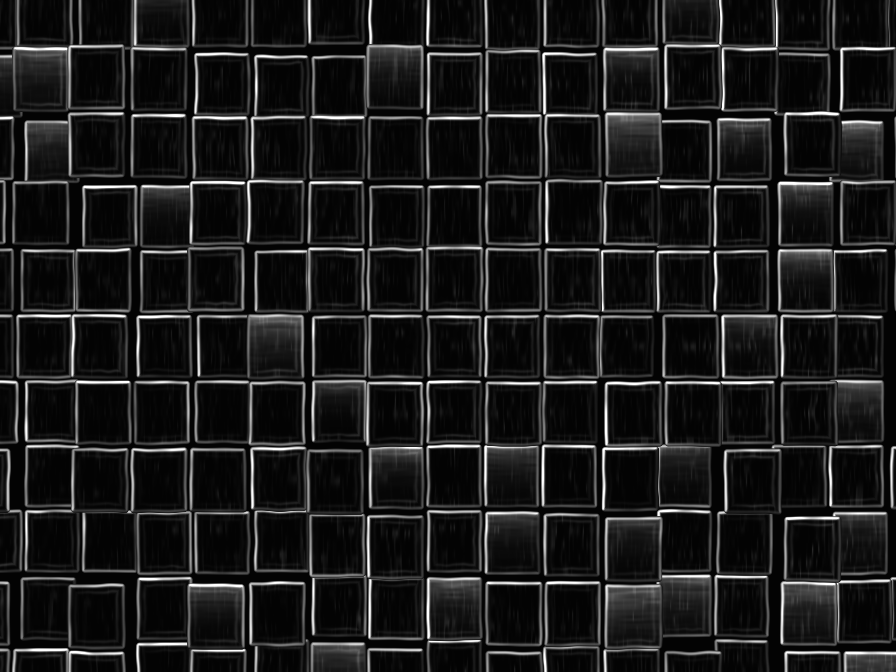
A WebGL 1 fragment shader for this pattern:

```glsl
precision highp float;
uniform vec2 u_resolution;

const vec2 GRID = vec2(15.45, 10.25);
const vec2 GRID_SHIFT = vec2(0.61, -0.66);
const vec2 CELL = vec2(0.885, 1.0);
const float LEVELS = 5.0;
const float LEVEL_ZOOM = 0.0095;

float hash(vec2 p) {
  p = fract(p * vec2(0.1031, 0.1137));
  p += dot(p, p.yx + 33.33);
  return fract((p.x + p.y) * p.x * 47.0);
}

float noise(vec2 p) {
  vec2 i = floor(p);
  vec2 f = fract(p);
  f = f * f * (3.0 - 2.0 * f);
  return mix(mix(hash(i), hash(i + vec2(1.0, 0.0)), f.x),
             mix(hash(i + vec2(0.0, 1.0)), hash(i + 1.0), f.x), f.y);
}

float roundedBox(vec2 p, vec2 halfSize, float radius) {
  vec2 q = abs(p) - halfSize + radius;
  return length(max(q, 0.0)) + min(max(q.x, q.y), 0.0) - radius;
}

float softLine(float d, float width) {
  return exp(-d * d / (width * width));
}

// Light caught by one side, chosen by the nearest tile border.
float sideLight(vec2 p, vec2 halfSize, vec2 id, float rightward) {
  float left = mix(0.45, 1.15, hash(id + 11.3)) * mix(0.8, 1.15, rightward);
  float right = mix(0.12, 0.6, hash(id + 23.7)) * mix(1.25, 0.7, rightward);
  float top = mix(0.6, 1.2, hash(id + 37.1));
  float bottom = mix(0.12, 0.48, hash(id + 51.9));
  float across = mix(left, right, step(0.0, p.x));
  float upright = mix(bottom, top, step(0.0, p.y));
  vec2 inset = halfSize - abs(p);
  return mix(upright, across, smoothstep(-0.03, 0.03, inset.y - inset.x));
}

// Fine upright scratches inside the dark face.
float faceGrain(vec2 p, vec2 id, float rightward) {
  vec2 seed = id * 7.0 + 400.0;
  float scratches = noise(p * vec2(34.0, 5.0) + seed);
  float patches = noise(p * vec2(5.0, 4.0) + seed);
  return 0.13 * pow(scratches, 4.0) * patches * mix(0.7, 1.4, rightward);
}

// Grey reflection fading down from the top of some tiles.
float topSheen(vec2 p, vec2 id) {
  float present = step(0.77, hash(id + 71.3));
  float depth = 0.5 - p.y + 0.12 * p.x * (hash(id + 83.0) - 0.5);
  float streaks = 0.7 + 0.5 * noise(p * vec2(3.0, 24.0) + id * 5.0 + 300.0);
  float fade = exp(-depth * mix(2.6, 5.5, hash(id + 97.0)));
  return present * mix(0.25, 0.48, hash(id + 103.0)) * fade * streaks;
}

float tileShade(vec2 p, vec2 halfSize, float d, vec2 id, float rightward, float pixel) {
  float width = max(0.024, 0.7 * pixel);
  float wear = 0.65 + 0.55 * noise(p * 4.0 + id * 9.0 + 200.0);
  float light = sideLight(p, halfSize, id, rightward);
  float rim = light * wear * softLine(d + 0.03, width);

  // A second faint contour suggests the bevel.
  float ripple = 0.02 * (noise(p * 8.0 + id * 3.0 + 500.0) - 0.5);
  float bevel = softLine(d + 0.125 + ripple, width);
  bevel *= 0.15 * wear * hash(id + 131.0) * smoothstep(-0.5, 0.5, p.x + 0.3);

  float face = faceGrain(p, id, rightward) + topSheen(p, id);
  face *= smoothstep(0.0, 0.08, -d);
  return 0.012 + face + bevel + rim;
}

void main() {
  vec2 uv = gl_FragCoord.xy / u_resolution;
  float pixel = GRID.y / u_resolution.y;
  vec2 halfSize = CELL * 0.5 - 0.012;
  vec2 wobble = vec2(noise(uv * vec2(50.0, 36.0) + 60.0),
                     noise(uv * vec2(48.0, 38.0) + 160.0)) - 0.5;
  float shade = 0.01;

  // Paint raised levels from far to near; each spreads from the centre.
  for (float level = 0.0; level < LEVELS; level += 1.0) {
    float zoom = 1.0 + (level - 1.0) * LEVEL_ZOOM;
    vec2 grid = (uv - 0.5) * GRID / zoom - GRID_SHIFT + wobble * 0.025;
    vec2 id = floor(grid) + 40.0;
    float tileLevel = floor(hash(id + 3.7) * LEVELS);
    vec2 p = (fract(grid) - 0.5) * CELL;
    float d = roundedBox(p, halfSize, 0.055);
    float cover = smoothstep(0.5 * pixel, -0.5 * pixel, d);
    cover *= 1.0 - step(0.5, abs(tileLevel - level));
    shade = mix(shade, tileShade(p, halfSize, d, id, uv.x, pixel), cover);
  }

  gl_FragColor = vec4(vec3(clamp(shade, 0.0, 1.0)), 1.0);
}
```
